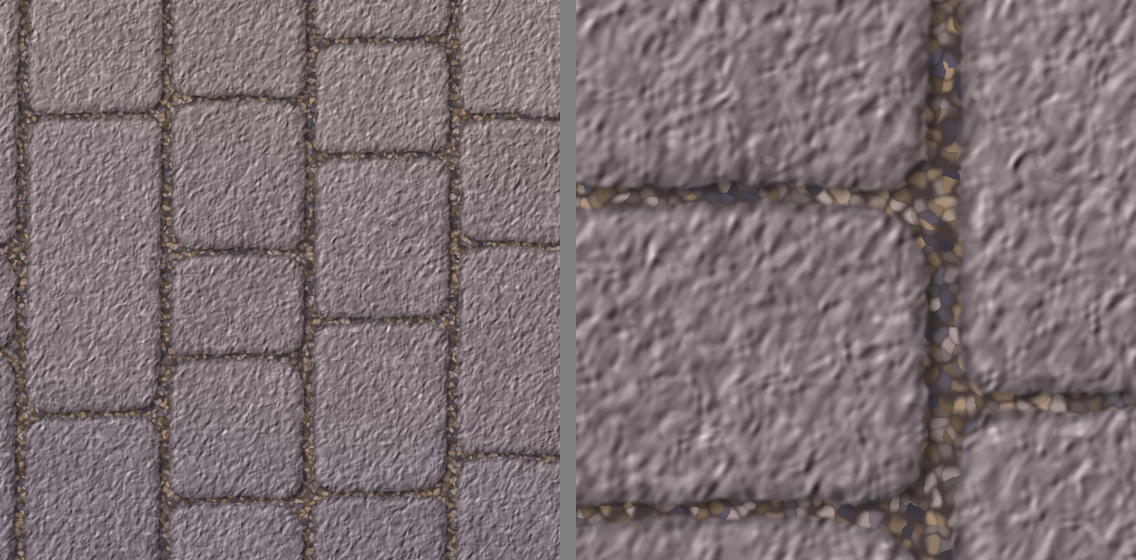
Left: the whole. Right: its middle third, enlarged.
Give the GLSL for this texture, as a WebGL 1 fragment shader.

```glsl
precision highp float;
// Columns of worn paving stones with staggered joints filled with fine gravel.
// Each stone is a rounded box; its rough face is directional noise lit from the
// upper left, and the gravel is a small cellular pattern in the gaps.

uniform vec2 u_resolution;

// Layout, in canvas units
const float FIRST_JOINT = 0.039;   // x of the first vertical joint
const float COLUMN_PITCH = 0.2567;
const float COLUMN_LEAN = 0.007;
const vec2 HALF_GAP = vec2(0.0095, 0.0055);
const vec2 CORNER_RANGE = vec2(0.022, 0.048);
const float OUTSIDE = -0.2;        // marks an unused joint
// Heights of the cross joints in each column, left to right
const vec4 JOINTS_A = vec4(0.551, 0.366, OUTSIDE, OUTSIDE);
const vec4 JOINTS_B = vec4(0.792, 0.259, OUTSIDE, OUTSIDE);
const vec4 JOINTS_C = vec4(0.822, 0.549, 0.361, 0.105);
const vec4 JOINTS_D = vec4(0.932, 0.727, 0.432, 0.122);
const vec4 JOINTS_E = vec4(0.789, 0.561, 0.184, OUTSIDE);

// Surface
const vec2 LIGHT_DIR = vec2(-0.83, 0.56);
const float RELIEF_STEP = 0.0034;
const float GRAIN_RELIEF = 0.42;
const float BEVEL_RELIEF = 0.22;
const float BEVEL_WIDTH = 0.018;
const float GRAVEL_DENSITY = 118.0;
const float SHADOW_LENGTH = 0.007;

// Colours
const vec3 STONE_WARM = vec3(0.538, 0.484, 0.482);
const vec3 STONE_COOL = vec3(0.475, 0.434, 0.472);
const vec3 GRAVEL_TAN = vec3(0.50, 0.42, 0.34);
const vec3 GRAVEL_GREY = vec3(0.50, 0.45, 0.44);
const vec3 GRAVEL_BLUE = vec3(0.30, 0.28, 0.33);
const vec3 SOIL = vec3(0.25, 0.21, 0.21);

float hash(vec2 p) {
  vec3 q = fract(p.xyx * 0.1031);
  q += dot(q, q.yzx + 33.33);
  return fract((q.x + q.y) * q.z);
}

float noise(vec2 p) {
  vec2 i = floor(p), f = fract(p);
  f = f * f * (3.0 - 2.0 * f);
  return mix(mix(hash(i), hash(i + vec2(1, 0)), f.x),
             mix(hash(i + vec2(0, 1)), hash(i + vec2(1, 1)), f.x), f.y);
}

vec4 crossJoints(float column) {
  if (column < 0.5) return JOINTS_A;
  if (column < 1.5) return JOINTS_B;
  if (column < 2.5) return JOINTS_C;
  if (column < 3.5) return JOINTS_D;
  return JOINTS_E;
}

// Signed distance to the stone around p, then an id for that stone
vec3 stoneAt(vec2 p) {
  float x = (p.x - FIRST_JOINT - COLUMN_LEAN * (p.y - 0.5)
             + 0.004 * (noise(p * 7.0 + 40.0) - 0.5)) / COLUMN_PITCH + 1.0;
  float column = floor(x);
  float y = p.y + 0.010 * (noise(vec2(p.x * 9.0, column * 5.0)) - 0.5);
  vec4 joints = crossJoints(column);
  vec4 passed = step(joints, vec4(y));
  vec4 below = mix(vec4(OUTSIDE), joints, passed);
  vec4 above = mix(joints, vec4(1.0 - OUTSIDE), passed);
  float lo = max(max(below.x, below.y), max(below.z, below.w));
  float hi = min(min(above.x, above.y), min(above.z, above.w));

  vec2 fromCentre = vec2((fract(x) - 0.5) * COLUMN_PITCH, y - 0.5 * (lo + hi));
  vec2 halfSize = 0.5 * vec2(COLUMN_PITCH, hi - lo) - HALF_GAP;
  vec2 id = vec2(column, floor(lo * 100.0));
  float radius = mix(CORNER_RANGE.x, CORNER_RANGE.y,
                     hash(id + 7.0 * sign(fromCentre) + 20.0));
  vec2 q = abs(fromCentre) - halfSize + radius;
  float d = length(max(q, 0.0)) + min(max(q.x, q.y), 0.0) - radius;
  d += 0.004 * (noise(p * 38.0) - 0.5) + 0.004 * (noise(p * 120.0) - 0.5);
  return vec3(d, id);
}

// Rough face: short ridges lying across the light
float grain(vec2 p) {
  p += 0.006 * (vec2(noise(p * 60.0), noise(p * 60.0 + 31.0)) - 0.5);
  vec2 q = vec2(dot(p, vec2(0.56, 0.83)), dot(p, LIGHT_DIR));
  return 0.62 * noise(q * vec2(92.0, 150.0) + 60.0)
       + 0.38 * noise(q * vec2(180.0, 260.0) + 90.0);
}

float bevel(float d) { return smoothstep(0.0, BEVEL_WIDTH, -d); }

// Pebbles: nearest scattered centre gives shape and colour
vec3 gravel(vec2 p) {
  p += 0.007 * (vec2(noise(p * 130.0), noise(p * 130.0 + 17.0)) - 0.5);
  vec2 q = p * GRAVEL_DENSITY, cell = floor(q), nearest = cell;
  float dist = 2.0;
  for (int j = -1; j <= 1; j++) {
    for (int i = -1; i <= 1; i++) {
      vec2 c = cell + vec2(i, j);
      float d = length(c + vec2(hash(c + 3.0), hash(c + 57.0)) - q);
      if (d < dist) { dist = d; nearest = c; }
    }
  }
  float kind = hash(nearest + 11.0);
  vec3 tint = mix(GRAVEL_TAN, GRAVEL_GREY, smoothstep(0.3, 0.6, kind));
  tint = mix(tint, GRAVEL_BLUE, smoothstep(0.75, 0.9, kind));
  tint *= 0.65 + 0.6 * hash(nearest + 23.0);
  return mix(tint, SOIL, smoothstep(0.2, 0.8, dist));
}

void main() {
  vec2 p = gl_FragCoord.xy / u_resolution;
  float pixel = 1.0 / min(u_resolution.x, u_resolution.y);
  vec3 stone = stoneAt(p);
  vec2 lit = p + LIGHT_DIR * RELIEF_STEP;

  // Stone face: broad tint, mottling, relief and pale flecks
  float warmth = clamp(p.y * 1.1 + 0.15 * p.x - 0.05, 0.0, 1.0);
  vec3 face = mix(STONE_COOL, STONE_WARM, warmth);
  face += 0.02 * (hash(stone.yz + 5.0) - 0.5) + 0.035 * (noise(p * 18.0) - 0.5);
  float height = grain(p);
  float relief = GRAIN_RELIEF * (height - grain(lit))
               + BEVEL_RELIEF * (bevel(stone.x) - bevel(stoneAt(lit).x));
  face += relief + 0.13 * (height - 0.5);
  face += 0.09 * smoothstep(0.74, 0.95, noise(p * 105.0 + 130.0));
  face *= mix(0.78, 1.0, smoothstep(0.0, 0.011, -stone.x));

  // Gravel, darkened where the stone up-light shades it
  float shade = smoothstep(0.004, -0.004, stoneAt(p + LIGHT_DIR * SHADOW_LENGTH).x);
  vec3 joint = gravel(p) * mix(1.1, 0.72, shade);

  float edge = max(pixel, 0.002);
  gl_FragColor = vec4(mix(face, joint, smoothstep(-edge, edge, stone.x)), 1.0);
}
```
